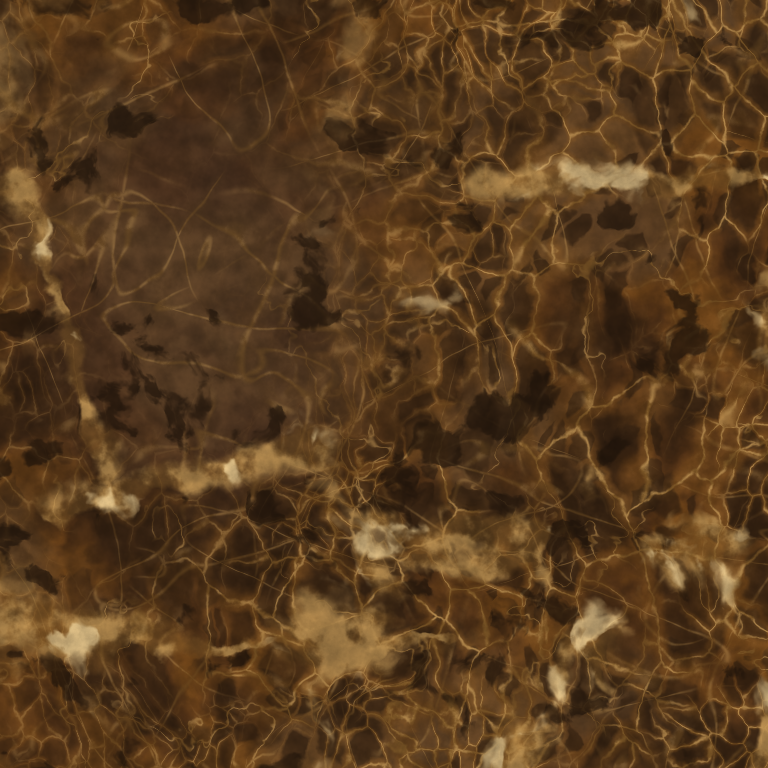
Write a WebGL 1 fragment shader that draws this texture.

```glsl
precision highp float;
uniform vec2 u_resolution;

const vec3 UMBER = vec3(0.20, 0.125, 0.065);
const vec3 BROWN = vec3(0.30, 0.18, 0.08);
const vec3 AMBER = vec3(0.41, 0.25, 0.09);
const vec3 TAUPE = vec3(0.35, 0.25, 0.15);
const vec3 PLUM = vec3(0.265, 0.175, 0.115);
const vec3 OCHRE = vec3(0.51, 0.36, 0.16);
const vec3 TAN = vec3(0.66, 0.51, 0.29);
const vec3 CREAM = vec3(0.84, 0.74, 0.54);

float hash(vec2 p) {
  return fract(sin(dot(p, vec2(127.1, 311.7))) * 43758.5453);
}

vec2 hash2(vec2 p) {
  return vec2(hash(p), hash(p + 37.7));
}

mat2 rotation(float a) {
  return mat2(cos(a), sin(a), -sin(a), cos(a));
}

float noise(vec2 p) {
  vec2 i = floor(p), f = fract(p);
  f = f * f * (3.0 - 2.0 * f);
  return mix(mix(hash(i), hash(i + vec2(1.0, 0.0)), f.x),
             mix(hash(i + vec2(0.0, 1.0)), hash(i + 1.0), f.x), f.y);
}

float fbm(vec2 p) {
  float sum = 0.0, amp = 0.5;
  for (int i = 0; i < 5; i++) {
    sum += amp * noise(p);
    p = rotation(0.6) * p * 2.03 + 7.3;
    amp *= 0.5;
  }
  return sum / 0.97;
}

// x: gap to the nearest cell border, y: random value of the cell
vec2 cells(vec2 p) {
  vec2 base = floor(p);
  float near = 9.0, second = 9.0, id = 0.0;
  for (int y = -1; y <= 1; y++) {
    for (int x = -1; x <= 1; x++) {
      vec2 cell = base + vec2(float(x), float(y));
      float d = length(cell + hash2(cell) - p);
      if (d < near) {
        second = near;
        near = d;
        id = hash(cell + 5.1);
      } else {
        second = min(second, d);
      }
    }
  }
  return vec2(second - near, id);
}

// Sharp core with a faint halo
float vein(float d, float width) {
  return 0.75 * (1.0 - smoothstep(0.0, width, d)) + 0.25 * exp(-d / (2.5 * width));
}

// Thin broken scratches running along one direction
float hairline(vec2 p, float angle, float seed) {
  vec2 q = rotation(angle) * p * vec2(4.0, 13.0) + seed;
  float ridge = abs(noise(q) + 0.25 * noise(q * 2.7) - 0.62);
  return vein(ridge, 0.022) * smoothstep(0.42, 0.62, fbm(p * 6.0 + seed));
}

float segment(vec2 p, vec2 a, vec2 b) {
  vec2 ab = b - a;
  return length(p - a - ab * clamp(dot(p - a, ab) / dot(ab, ab), 0.0, 1.0));
}

float band(vec2 p, vec2 a, vec2 b, float width) {
  float w = width * (0.2 + 1.6 * smoothstep(0.3, 0.7, fbm(p * 9.0 + a * 20.0)));
  return 1.0 - smoothstep(0.3 * w, w, segment(p, a, b));
}

void main() {
  vec2 p = gl_FragCoord.xy / u_resolution.y;
  vec2 bend = vec2(fbm(p * 5.0), fbm(p * 5.0 + 19.0)) - 0.5;
  vec2 ripple = vec2(fbm(p * 24.0 + 3.0), fbm(p * 24.0 + 41.0)) - 0.5;
  vec2 q = p + 0.12 * bend + 0.025 * ripple;

  // Quiet plum area at the upper left, busy breccia elsewhere
  float calm = 1.0 - smoothstep(0.12, 0.33, length((q - vec2(0.28, 0.61)) * vec2(1.0, 0.9)));
  float busy = (1.0 - 0.9 * calm) * mix(0.5, 1.0, smoothstep(0.2, 0.6, q.x + 0.4 * (0.5 - q.y)));
  float cloud = fbm(q * 6.0 + 2.0);
  float grain = fbm(p * 55.0);
  float tone = 0.65 * cloud + 0.35 * fbm(q * 20.0 + 8.0);

  // Cloudy ground
  vec3 color = mix(UMBER, BROWN, smoothstep(0.36, 0.52, tone));
  color = mix(color, AMBER, smoothstep(0.48, 0.64, tone) * (1.0 - calm));
  color = mix(color, PLUM, 0.8 * calm);
  color = mix(color, TAUPE, 0.65 * smoothstep(0.5, 0.66, fbm(q * 4.0 + 31.0)));

  // Clasts of several sizes set in golden seams
  float seams = 0.0;
  for (int i = 0; i < 3; i++) {
    float k = float(i);
    float scale = 9.0 * pow(1.9, k);
    vec2 c = cells(q * vec2(1.15, 0.85) * scale + 11.0 * k);
    float patchy = smoothstep(0.4, 0.62, fbm(p * 5.0 + 13.0 * k));
    float inside = smoothstep(0.06, 0.3, c.x);
    color = mix(color, UMBER * 0.85, 0.65 * inside * step(c.y, 0.3) * busy);
    color = mix(color, AMBER, 0.5 * (1.0 - inside) * patchy * busy);
    seams = max(seams, vein(c.x, 0.045 + 0.035 * k) * patchy * busy);
  }

  // Fine wandering veins and straight scratches
  float thread = vein(abs(fbm(q * 7.0 + 50.0) - 0.5), 0.011);
  thread *= smoothstep(0.42, 0.6, fbm(p * 7.0 + 60.0)) * (1.0 - 0.5 * calm);
  float scratches = 0.0;
  for (int i = 0; i < 4; i++) {
    float k = float(i);
    scratches = max(scratches, hairline(p + 0.04 * bend, 0.35 + 0.8 * k, 17.0 * k));
  }
  float lines = max(seams, max(0.8 * thread, 0.5 * scratches));
  color = mix(color, mix(OCHRE, TAN, smoothstep(0.4, 0.65, grain)), 0.85 * lines);

  // Broad mineral bands and scattered pockets
  vec2 r = p + 0.06 * bend + 0.04 * ripple;
  float gold = band(r, vec2(-0.05, 0.18), vec2(0.58, 0.16), 0.036);
  gold = max(gold, band(r, vec2(0.06, 0.33), vec2(0.42, 0.43), 0.02));
  gold = max(gold, band(r, vec2(0.02, 0.78), vec2(0.14, 0.38), 0.018));
  gold = max(gold, band(r, vec2(0.62, 0.76), vec2(1.05, 0.74), 0.018));
  float pocket = fbm(q * vec2(9.0, 7.0) + 73.0);
  gold = max(gold, smoothstep(0.6, 0.7, pocket) * busy);
  float mottled = smoothstep(0.36, 0.62, fbm(p * 28.0 + 90.0));
  color = mix(color, mix(OCHRE, TAN, mottled), gold * (0.4 + 0.5 * mottled));
  float bright = smoothstep(0.57, 0.66, fbm(q * 13.0 + 27.0)) * gold;
  color = mix(color, CREAM, 0.75 * bright);

  // Dark pits and fine mineral grain
  float pits = smoothstep(0.62, 0.7, fbm(q * 17.0 + 120.0)) * (1.0 - gold);
  color = mix(color, UMBER * 0.6, 0.7 * pits);
  color *= 0.78 + 0.46 * grain;
  gl_FragColor = vec4(color, 1.0);
}
```
